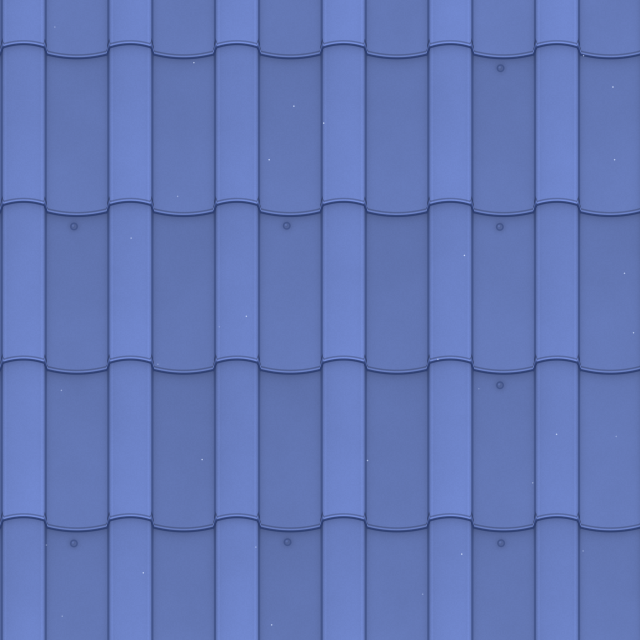
A Shadertoy shader for this texture:

```glsl
#define COLUMNS 6.0
#define ROW_HEIGHT 0.2464
#define FIRST_SEAM 0.082
#define FIRST_RIDGE 0.037
#define RIDGE_HALF 0.206
#define UNIT (1.0 / 768.0)
#define PAN_COLOR vec3(0.385, 0.463, 0.700)
#define RIDGE_COLOR vec3(0.424, 0.510, 0.775)
#define GROOVE_COLOR vec3(0.235, 0.305, 0.510)
#define SEAM_COLOR vec3(0.170, 0.235, 0.430)
#define SPECK_CHANCE 0.10
#define WEAR 0.018

float hash(vec2 p) {
    p = fract(p * vec2(0.1031, 0.1137));
    p += dot(p, p.yx + 33.33);
    return fract((p.x + p.y) * p.x * 97.3);
}

float stroke(float d, float halfWidth, float aa) {
    return 1.0 - smoothstep(halfWidth - aa, halfWidth + aa, abs(d));
}

// Signed distance to the nearest ridge side: negative on the ridge
float ridgeSide(float x) {
    float c = abs(fract((x - FIRST_RIDGE) * COLUMNS + 0.5) - 0.5);
    return (c - RIDGE_HALF) / COLUMNS;
}

// Downward offset of the tile's lower edge: arched ridge, sagging pan
float lipOffset(float x) {
    float side = ridgeSide(x);
    float onRidge = clamp(1.0 + side * COLUMNS / RIDGE_HALF, 0.0, 1.0);
    float onPan = clamp(1.0 - side * COLUMNS / (0.5 - RIDGE_HALF), 0.0, 1.0);
    float arch = -5.5 - 4.5 * (1.0 - onRidge * onRidge);
    float sag = 2.0 + 5.0 * (1.0 - onPan * onPan);
    return UNIT * mix(arch, sag, smoothstep(-2.5 * UNIT, 2.5 * UNIT, side));
}

float smudges(vec2 p) {
    float sum = 0.0, weight = 0.5;
    for (int i = 0; i < 5; i++) {
        sum += weight * sin(p.x + 1.7 * sin(p.y * 0.8)) * sin(p.y + 1.3 * sin(p.x));
        p = mat2(1.5, 1.1, -1.1, 1.5) * p + 2.3;
        weight *= 0.6;
    }
    return sum;
}

void mainImage(out vec4 fragColor, in vec2 fragCoord) {
    vec2 p = fragCoord / iResolution.xy;
    p.y = 1.0 - p.y;
    float aa = 0.75 / iResolution.y;

    // Tile coordinates
    float across = (p.x - FIRST_RIDGE) * COLUMNS;
    float column = floor(across + RIDGE_HALF);
    float local = across - column;
    float side = ridgeSide(p.x);
    float lip = lipOffset(p.x);
    float down = (p.y - FIRST_SEAM - lip) / ROW_HEIGHT;
    float row = floor(down);
    float along = down - row;

    // Distances below the upper seam and above the lower one
    float slope = (lipOffset(p.x + 0.5 * UNIT) - lipOffset(p.x - 0.5 * UNIT)) / UNIT;
    float stretch = inversesqrt(1.0 + slope * slope);
    float below = along * ROW_HEIGHT * stretch;
    float above = (1.0 - along) * ROW_HEIGHT * stretch;
    float seam = min(below, above);

    // Painted surface with tone differences between tiles
    float ridge = 1.0 - smoothstep(-aa, aa, side);
    vec3 color = mix(PAN_COLOR, RIDGE_COLOR, ridge);
    float tone = 0.965 + 0.06 * along;
    tone += 0.035 * (hash(vec2(column + 20.0 * ridge, row) + 7.0) - 0.5);
    tone += ridge * 0.02 * local / RIDGE_HALF;
    tone += (1.0 - ridge) * 0.02 * smoothstep(2.0, 4.0, column);
    tone += WEAR * smudges(p * 19.0);
    tone += WEAR * (hash(floor(p * 512.0)) - 0.5);
    color *= tone;

    // Grooves along the ridges, with soft shade and a lit rim
    color *= 1.0 - 0.13 * exp(-abs(side) / (3.5 * UNIT));
    color *= 1.0 + 0.05 * stroke(side + 4.5 * UNIT, 1.2 * UNIT, aa);
    color = mix(color, GROOVE_COLOR, 0.75 * stroke(side, 1.3 * UNIT, aa));

    // Shadow under each lip, bevel above it, then the dark edge
    color *= 1.0 - 0.20 * exp(-below / (5.0 * UNIT));
    color *= 1.0 - 0.20 * stroke(above - 4.0 * UNIT, 0.9 * UNIT, aa);
    color *= 1.0 + 0.06 * stroke(above - 2.2 * UNIT, 0.8 * UNIT, aa);
    color = mix(color, SEAM_COLOR, 0.88 * stroke(seam, 1.2 * UNIT, aa));

    // Nail heads on every other pan, fewer on even rows
    float flatDown = (p.y - FIRST_SEAM) / ROW_HEIGHT;
    float nailRow = floor(flatDown);
    bool nailed = mod(column, 2.0) < 0.5 && (mod(nailRow, 2.0) > 0.5 || column == 4.0);
    if (nailed) {
        vec2 jitter = vec2(hash(vec2(column, nailRow)), hash(vec2(nailRow, column + 5.0))) - 0.5;
        vec2 nail = vec2(local / COLUMNS, (flatDown - nailRow) * ROW_HEIGHT);
        nail -= UNIT * (vec2(60.0, 20.0) + 3.0 * jitter);
        float r = length(nail);
        color *= 1.0 - 0.15 * exp(-r * r / (36.0 * UNIT * UNIT));
        color = mix(color, GROOVE_COLOR, 0.7 * stroke(r - 3.8 * UNIT, 0.9 * UNIT, aa));
        color *= 1.0 + 0.15 * stroke(length(nail + UNIT), 1.3 * UNIT, aa);
    }

    // Scattered pale chips
    vec2 cell = floor(p * 17.0);
    vec2 spot = 0.15 + 0.7 * vec2(hash(cell + 31.0), hash(cell.yx + 57.0));
    float chip = stroke(length(fract(p * 17.0) - spot) / 17.0, 0.8 * UNIT, aa);
    float strength = step(hash(cell + 83.0), SPECK_CHANCE) * (0.25 + 0.6 * hash(cell + 11.0));
    color = mix(color, vec3(0.85, 0.90, 1.0), chip * strength);

    fragColor = vec4(clamp(color, 0.0, 1.0), 1.0);
}
```
